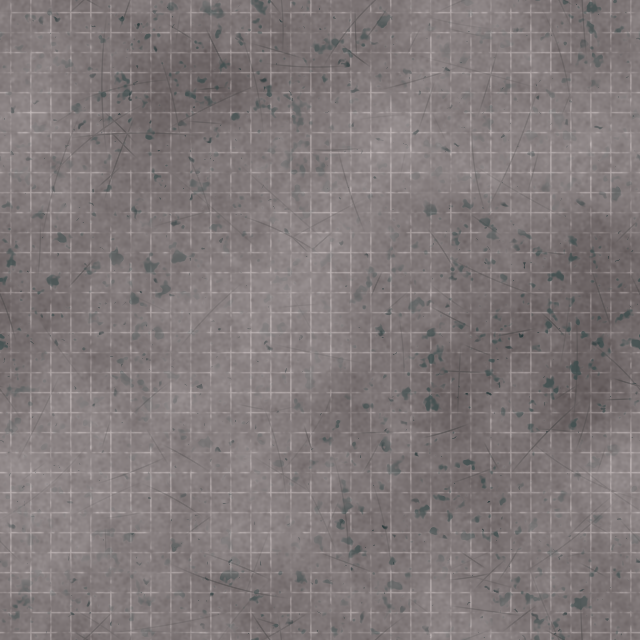
Give the GLSL for this texture, as a three.js fragment shader.

```glsl
varying vec2 vUv;

float hash(vec2 p) {
  vec3 q = fract(p.xyx * vec3(0.1031, 0.1030, 0.0973));
  q += dot(q, q.yzx + 33.33);
  return fract((q.x + q.y) * q.z);
}

vec2 hash2(vec2 p) {
  return vec2(hash(p), hash(p + 71.3));
}

// Cellular noise: soft light and dark blobs, n cells across, tiling
float blobs(vec2 p, float n) {
  p *= n;
  float sum = 0.0;
  for (int y = -1; y <= 1; y++) {
    for (int x = -1; x <= 1; x++) {
      vec2 cell = floor(p) + vec2(x, y);
      vec2 id = mod(cell, n) + n * 1.7;
      vec2 d = cell + hash2(id) - p;
      float w = max(0.0, 1.0 - dot(d, d));
      sum += w * w * w * (2.0 * hash(id + 19.1) - 1.0);
    }
  }
  return sum;
}

// Sparse oval specks, a share of n by n cells holds one
float specks(vec2 p, float n, float share, float radius) {
  p *= n;
  float mark = 0.0;
  for (int y = -1; y <= 1; y++) {
    for (int x = -1; x <= 1; x++) {
      vec2 cell = floor(p) + vec2(x, y);
      vec2 id = mod(cell, n) + n * 2.3;
      vec2 d = cell + hash2(id) - p;
      float pick = hash(id + 5.7);
      float turn = 6.283 * hash(id + 41.9);
      vec2 dir = vec2(cos(turn), sin(turn));
      d = vec2(dot(d, dir) * 0.65, dot(d, vec2(-dir.y, dir.x)));
      float r = radius * (0.4 + 0.6 * pick / share);
      float speck = 1.0 - smoothstep(r * 0.25, r, length(d));
      mark = max(mark, speck * step(pick, share) * (0.4 + 0.6 * hash(id + 8.3)));
    }
  }
  return mark;
}

// Long, slightly bent hairlines that fade at both ends
float scratches(vec2 p) {
  float mark = 0.0;
  for (int i = 0; i < 150; i++) {
    vec2 id = vec2(float(i) * 1.37, 3.7);
    vec2 d = fract(p - hash2(id) + 0.5) - 0.5;
    float turn = 6.283 * hash(id + 13.1);
    vec2 dir = vec2(cos(turn), sin(turn));
    vec2 u = vec2(dot(d, dir), dot(d, vec2(-dir.y, dir.x)));
    u.y += (hash(id + 27.7) - 0.5) * 2.5 * u.x * u.x;
    float size = hash(id + 52.3);
    float reach = 0.025 + 0.1 * size * size;
    float fade = 1.0 - smoothstep(0.3, 1.0, abs(u.x) / reach);
    float hair = 1.0 - smoothstep(0.0003, 0.0019, abs(u.y));
    mark = max(mark, hair * fade * (0.2 + 0.5 * hash(id + 64.9)));
  }
  return mark;
}

void main() {
  vec2 p = vUv;

  // Cloudy stain: broad waves under layered blobs
  vec2 q = p + 0.06 * vec2(blobs(p, 5.0), blobs(p + 0.37, 5.0));
  float cloud = 0.4 * cos(6.283 * (q.x - q.y + 0.04)) + 0.35 * cos(12.566 * (q.y - 0.72));
  float amp = 0.8;
  float n = 4.0;
  for (int i = 0; i < 5; i++) {
    cloud += amp * blobs(p + 0.013 * float(i), n);
    amp *= 0.68;
    n *= 2.0;
  }
  float fine = blobs(p, 190.0);
  float grain = 0.6 * blobs(p, 100.0) + 0.7 * fine;
  vec3 color = vec3(0.502, 0.471, 0.473) + 0.06 * cloud + 0.036 * grain;

  // Worn pale grid, 32 cells each way
  vec2 off = abs(fract(p * 32.0 - vec2(0.54, 0.37) + 0.5) - 0.5);
  vec2 line = 1.0 - smoothstep(0.015, 0.068, off);
  float wear = clamp(0.6 + 0.9 * blobs(p, 90.0) + 0.5 * blobs(p, 24.0) + 0.3 * fine, 0.1, 1.1);
  float grid = max(line.x, line.y) + 0.2 * line.x * line.y;
  color += vec3(0.125, 0.121, 0.119) * grid * wear;

  // Scratches and greenish grime, heavier in the dark stains
  float grime = 1.0 - smoothstep(-0.9, 0.6, cloud);
  color = mix(color, vec3(0.29, 0.285, 0.285), scratches(p) * (0.4 + 0.45 * grime));
  float smudge = smoothstep(0.45, 1.1, blobs(p + 0.21, 52.0) + 0.6 * blobs(p, 130.0) + 0.4 * fine);
  color = mix(color, vec3(0.22, 0.29, 0.29), smudge * (0.15 + 0.6 * grime));

  // Ragged dark specks of two sizes
  vec2 ragged = p + 0.004 * vec2(blobs(p, 140.0), blobs(p + 0.43, 140.0));
  float dirt = max(specks(ragged, 26.0, 0.2, 0.15), 0.7 * specks(ragged, 64.0, 0.1, 0.14));
  color = mix(color, vec3(0.16, 0.225, 0.23), dirt * (0.5 + 0.45 * grime));

  gl_FragColor = vec4(color, 1.0);
}
```
